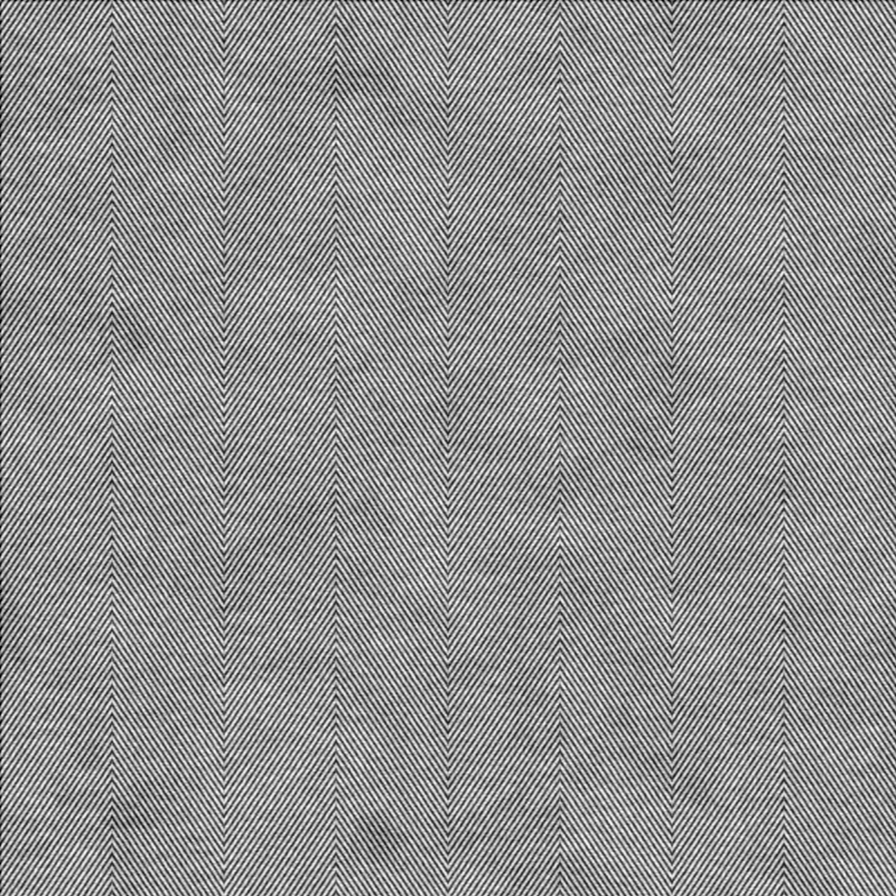
A Shadertoy shader for this texture:

```glsl
// Grey herringbone twill: fine chevron stripes in eight columns, with fibre grain and faint stains.

const float ZIGZAGS = 4.0;          // full up-and-down zigzags across
const float STRIPES = 96.0;         // chevrons from bottom to top
const float SLOPE = 1.5;            // rise over run of a stripe
const float STRIPE_SOFTNESS = 0.23; // edge blur, in stripe periods
const float DARK_SHARE = 0.235;     // half width of the dark yarn
const float WOBBLE = 0.06;          // yarn irregularity, in stripe periods
const float GRAIN = 0.20;           // strength of the fibre grain
const float STREAKS = 0.07;         // strength of the weft streaks
const float TONE = 0.12;            // strength of the uneven tone
const float STAIN = 0.10;           // strength of the dark patches
const float FOLD_SHADE = 0.05;      // darkening where columns meet
const float FOLD_WIDTH = 0.002;
const float EDGE_SHADE = 0.22;      // darkening along the left and top border
const float EDGE_WIDTH = 0.003;
const vec3 DARK_YARN = vec3(0.265);
const vec3 LIGHT_YARN = vec3(0.84);

float hash(vec2 p) {
    vec3 q = fract(vec3(p.xyx) * 0.1031);
    q += dot(q, q.yzx + 33.33);
    return fract((q.x + q.y) * q.z);
}

float valueNoise(vec2 p) {
    vec2 cell = floor(p);
    vec2 f = fract(p);
    f = f * f * (3.0 - 2.0 * f);
    float low = mix(hash(cell), hash(cell + vec2(1.0, 0.0)), f.x);
    float high = mix(hash(cell + vec2(0.0, 1.0)), hash(cell + vec2(1.0)), f.x);
    return mix(low, high, f.y);
}

float layeredNoise(vec2 p) {
    float sum = 0.0;
    float weight = 0.5;
    for (int i = 0; i < 4; i++) {
        sum += weight * valueNoise(p);
        p = p * 2.03 + 17.3;
        weight *= 0.6;
    }
    return sum / 1.088;
}

// Horizontal distance to the nearest downward point of the zigzag
float valleyDistance(float x) {
    return abs(fract(x * ZIGZAGS + 0.5) - 0.5) / ZIGZAGS;
}

void mainImage(out vec4 fragColor, in vec2 fragCoord) {
    vec2 uv = fragCoord / iResolution.xy;
    float pixel = 1.0 / iResolution.y;

    // Mirrored diagonal stripes
    float valley = valleyDistance(uv.x);
    float phase = STRIPES * (uv.y - SLOPE * valley);
    phase += WOBBLE * (valueNoise(uv * vec2(90.0, 150.0)) - 0.5);
    float footprint = 0.5 * STRIPES * length(vec2(1.0, SLOPE)) * pixel;
    float softness = max(STRIPE_SOFTNESS, footprint);
    float lightYarn = smoothstep(DARK_SHARE - softness, DARK_SHARE + softness,
                                 abs(fract(phase) - 0.5));
    vec3 color = mix(DARK_YARN, LIGHT_YARN, lightYarn);

    // Shade at both kinds of fold
    float fold = min(valley, 0.5 / ZIGZAGS - valley);
    color -= FOLD_SHADE * (1.0 - smoothstep(0.0, FOLD_WIDTH + pixel, fold));

    // Fibre grain and sideways weft streaks
    color += GRAIN * (valueNoise(uv * vec2(400.0, 500.0) + 41.0) - 0.5);
    color += STREAKS * (valueNoise(uv * vec2(40.0, 260.0) + 7.0) - 0.5);

    // Uneven tone and scattered dark patches
    float tone = layeredNoise(uv * vec2(16.0, 20.0) + 3.7);
    color += TONE * (tone - 0.5);
    color -= STAIN * smoothstep(0.60, 0.85, layeredNoise(uv * 7.0 + 23.0));

    // Thin dark border at the left and top
    float border = min(uv.x, 1.0 - uv.y);
    color -= EDGE_SHADE * (1.0 - smoothstep(0.0, EDGE_WIDTH, border));

    fragColor = vec4(clamp(color, 0.0, 1.0), 1.0);
}
```
